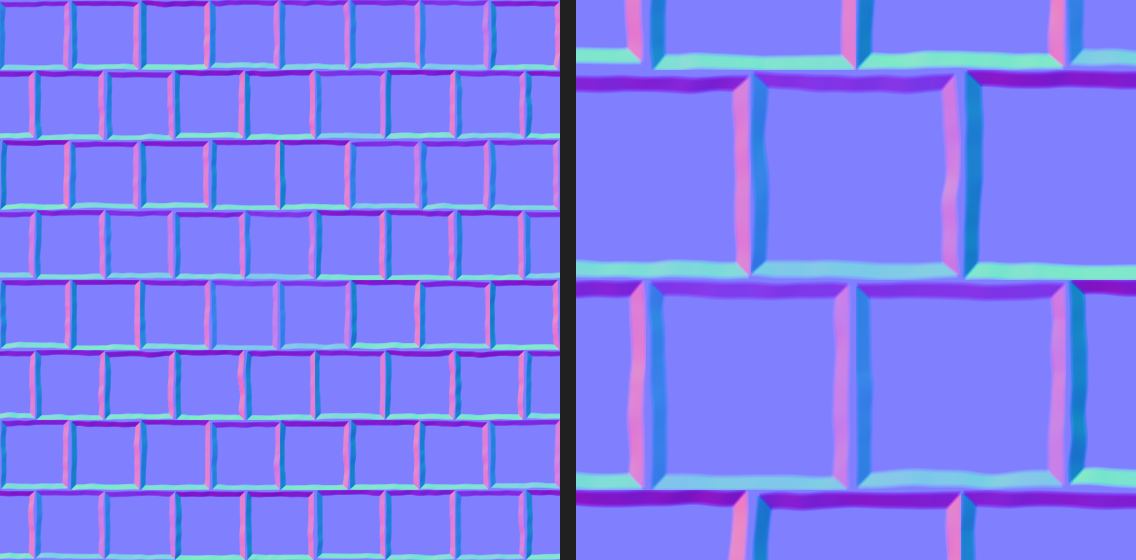
Left: the whole. Right: its middle third, enlarged.
Write a Shadertoy shader that draws this texture map.

```glsl
const vec2  BRICKS      = vec2(8.0, 8.0);      // repeats across and down
const float ROW_SHIFT   = 0.5;                 // running bond offset
// Lengths below are fractions of one brick cell
const float BEVEL       = 0.066;
const float BEVEL_VARY  = 0.25;                // relative width change along a side
const float INSET_MIN   = -0.003;              // gap from joint line to brick side
const float INSET_MAX   = 0.031;
const float WOBBLE      = 0.022;
const float SAMPLE_STEP = 0.012;               // gradient step, softens bevel edges
const vec2  SLOPE_RANGE = vec2(0.68, 1.5);     // shallow to steep bricks

float hash(vec2 p) {
    return fract(sin(dot(p, vec2(127.1, 311.7))) * 43758.5453);
}

// Smooth 1D value noise, centred on zero
float noise(float x, float seed) {
    float cell = floor(x);
    float t = smoothstep(0.0, 1.0, x - cell);
    return mix(hash(vec2(cell, seed)), hash(vec2(cell + 1.0, seed)), t) - 0.5;
}

// Bevel progress of one ragged side: 0 at its foot, 1 on the brick face
float sideRamp(float dist, float along, float seed) {
    float inset = mix(INSET_MIN, INSET_MAX, hash(vec2(seed, 71.0)));
    float wobble = noise(along * 3.0, seed) + 0.5 * noise(along * 8.0, seed + 0.37);
    float width = BEVEL * (1.0 + BEVEL_VARY * noise(along * 6.0, seed + 0.71));
    float foot = max(inset + WOBBLE * wobble, 0.0);
    return (dist - foot) / width;
}

// Height of one brick; p runs from 0 to 1 across its cell
float brickHeight(vec2 p, float seed, float slope) {
    float sides = min(sideRamp(p.x, p.y, seed), sideRamp(1.0 - p.x, p.y, seed + 0.13));
    float caps = min(sideRamp(p.y, p.x, seed + 0.29), sideRamp(1.0 - p.y, p.x, seed + 0.53));
    return slope * BEVEL * clamp(min(sides, caps), 0.0, 1.0);
}

void mainImage(out vec4 fragColor, in vec2 fragCoord) {
    // Brick layout, with indices wrapped so the tile is seamless
    vec2 grid = fragCoord / iResolution.xy * BRICKS;
    float row = floor(grid.y);
    grid.x += ROW_SHIFT * (1.0 - mod(row, 2.0));
    vec2 id = mod(floor(grid), BRICKS);
    vec2 p = fract(grid);

    // Per-brick variation
    float seed = id.x + id.y * BRICKS.x + 1.0;
    float slope = mix(SLOPE_RANGE.x, SLOPE_RANGE.y, hash(id + 5.0));

    // Central differences of the height field
    vec2 e = vec2(SAMPLE_STEP, 0.0);
    vec2 gradient = vec2(
        brickHeight(p + e.xy, seed, slope) - brickHeight(p - e.xy, seed, slope),
        brickHeight(p + e.yx, seed, slope) - brickHeight(p - e.yx, seed, slope)
    ) / (2.0 * SAMPLE_STEP);

    // Tangent-space normal with the green axis pointing down
    vec3 normal = normalize(vec3(-gradient.x, gradient.y, 1.0));
    fragColor = vec4(0.5 + 0.5 * normal, 1.0);
}
```
